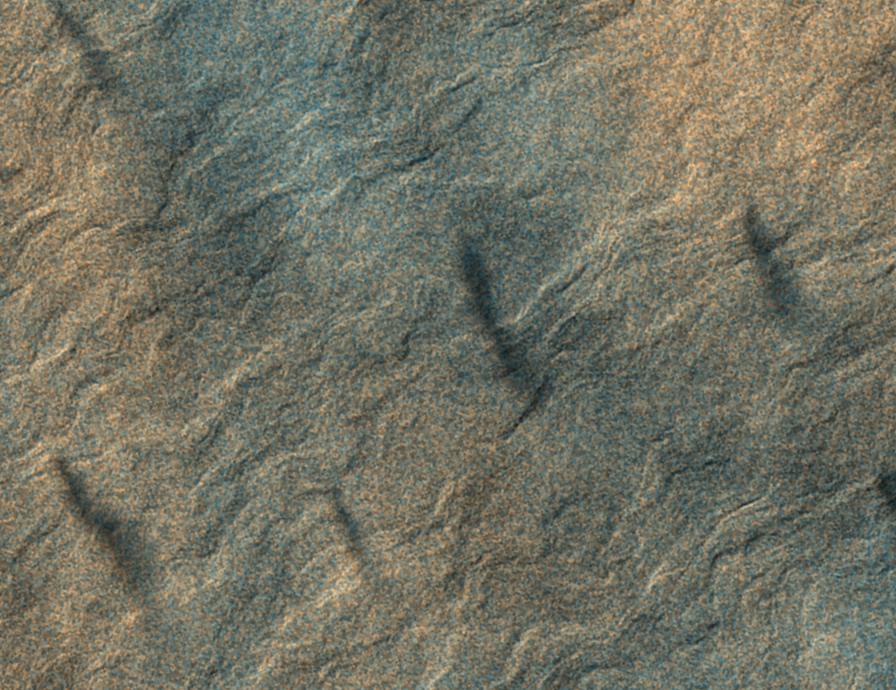
Reproduce this texture procedurally as a Shadertoy shader.

```glsl
// Aerial view of eroded desert ground: tan slopes, teal hollows, thin branching cracks.
// Broad tone is layered noise, shadows are scattered wedges, and cracks are warped
// cellular borders, embossed by a low sun at the upper left, then covered in fine grain.

#define TAN vec3(0.485, 0.438, 0.352)
#define TEAL vec3(0.320, 0.392, 0.382)
#define DOWNHILL vec2(0.36, -0.93)
#define SUN vec2(-0.70, 0.71)
#define WEDGE_CELL vec2(0.34, 0.50)
#define CRACK_SCALE vec2(7.0, 11.5)
#define CRACK_DEPTH 0.055
#define RELIEF 4.2
#define SHADOW 0.55
#define GRAIN_SCALE 300.0
#define GRAIN_LIGHT 0.50
#define GRAIN_TINT 1.50

vec2 hash2(vec2 p) {
    vec3 h = fract(vec3(p.xyx) * vec3(0.1031, 0.1030, 0.0973));
    h += dot(h, h.yzx + 33.33);
    return fract((h.xx + h.yz) * h.zy);
}

float noise(vec2 p) {
    vec2 i = floor(p), f = fract(p);
    f = f * f * (3.0 - 2.0 * f);
    float low = mix(hash2(i).x, hash2(i + vec2(1, 0)).x, f.x);
    float high = mix(hash2(i + vec2(0, 1)).x, hash2(i + vec2(1, 1)).x, f.x);
    return mix(low, high, f.y);
}

float fbm(vec2 p) {
    float sum = 0.0, amp = 0.5;
    for (int i = 0; i < 5; i++) {
        sum += amp * noise(p);
        p = mat2(1.6, 1.2, -1.2, 1.6) * p + 7.3;
        amp *= 0.5;
    }
    return sum;
}

// Gap between the two nearest cell points: zero on a cell border
float borderGap(vec2 p) {
    vec2 cell = floor(p), f = fract(p);
    float near = 9.0, second = 9.0;
    for (int y = -1; y <= 1; y++)
    for (int x = -1; x <= 1; x++) {
        vec2 o = vec2(x, y);
        float d = length(o + hash2(cell + o) - f);
        second = min(second, max(near, d));
        near = min(near, d);
    }
    return second - near;
}

// Ground height: streaky roughness cut by two sizes of crack
float ground(vec2 p) {
    vec2 bend = vec2(fbm(p * 7.0), fbm(p * 7.0 + 31.0)) - 0.5;
    vec2 q = p + 0.16 * bend;
    q = vec2(dot(q, vec2(0.80, 0.60)), dot(q, vec2(-0.60, 0.80)));
    float large = 1.0 - smoothstep(0.0, 0.15, borderGap(q * CRACK_SCALE + 20.0));
    float small = 1.0 - smoothstep(0.0, 0.22, borderGap(q * CRACK_SCALE * 1.9 + 50.0));
    float largeMask = smoothstep(0.35, 0.75, noise(p * 4.0 + 3.0));
    float smallMask = smoothstep(0.40, 0.80, noise(p * 6.0 + 15.0));
    float rough = fbm(q * vec2(7.0, 13.0) + 40.0);
    return rough - CRACK_DEPTH * (large * largeMask + 0.55 * small * smallMask);
}

// Shadow wedges, pointed uphill: x is darkness, y is the cold part on the right
vec2 wedges(vec2 q) {
    vec2 cell = floor(q / WEDGE_CELL), result = vec2(0.0);
    for (int y = -1; y <= 1; y++)
    for (int x = -1; x <= 1; x++) {
        vec2 id = cell + vec2(x, y);
        vec2 d = q - (id + 0.1 + 0.8 * hash2(id + 60.0)) * WEDGE_CELL;
        vec2 kind = hash2(id + 90.0);
        float reach = 0.16 + 0.26 * kind.x;
        float width = 0.025 + 0.26 * max(d.y, 0.0);
        float along = smoothstep(-0.01, 0.04, d.y) * (1.0 - smoothstep(0.25 * reach, reach, d.y));
        float across = smoothstep(-0.016, 0.016, d.x) * (1.0 - smoothstep(0.15 * width, width, d.x));
        float dark = along * across * mix(0.35, 1.0, kind.y);
        result = max(result, dark * vec2(1.0, smoothstep(0.0, 0.35 * width, d.x)));
    }
    return result;
}

void mainImage(out vec4 fragColor, in vec2 fragCoord) {
    vec2 p = fragCoord / iResolution.y;

    // Broad tone, drawn out along the downhill direction
    vec2 bend = vec2(fbm(p * 9.0 + 5.0), fbm(p * 9.0 + 77.0)) - 0.5;
    vec2 s = p + 0.07 * bend;
    vec2 slope = vec2(dot(s, vec2(0.93, 0.36)), dot(s, DOWNHILL));
    float broad = fbm(slope * vec2(4.2, 2.0) + 12.0) - 0.485;
    float warmth = fbm(slope * vec2(3.0, 1.5) + 33.0) - 0.485;
    vec2 shadow = wedges(slope);

    // Low sun across the relief
    float relief = RELIEF * (ground(p) - ground(p + 0.004 * SUN));

    // Fine grain, turned a little off the pixel grid
    vec2 g = mat2(0.94, 0.34, -0.34, 0.94) * p * GRAIN_SCALE + 500.0;
    float speckle = noise(g) - 0.5;
    float fleck = noise(g * 0.9 + 211.0) - 0.5;

    float light = 1.04 + 0.95 * broad + relief + GRAIN_LIGHT * speckle;
    light *= 1.0 - SHADOW * shadow.x;
    float tint = 0.57 + 2.1 * warmth + 0.8 * broad + 0.7 * relief - 0.75 * shadow.y;
    tint = clamp(tint, -0.15, 1.15) + GRAIN_TINT * fleck;
    fragColor = vec4(clamp(mix(TEAL, TAN, tint) * light, 0.0, 1.0), 1.0);
}
```
